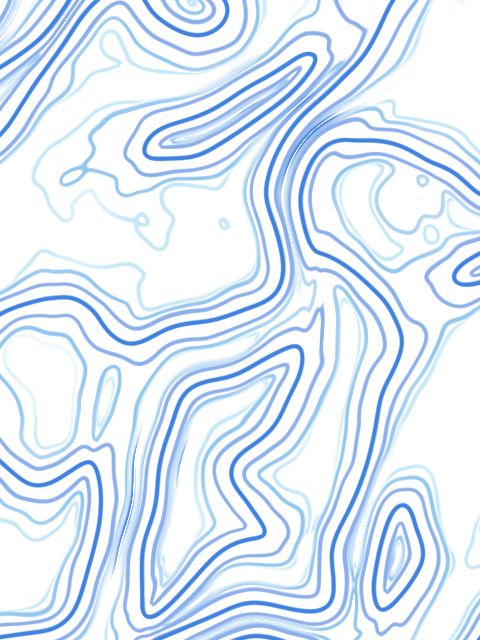
Give the GLSL for this pattern, as a Shadertoy shader.

```glsl
// Flowing blue contour bands: dark curves flanked by paler parallel lines on white.
#define ACROSS 4.8      // cells per width, across the flow
#define ALONG 2.1       // cells per width, along the flow
#define WARP 0.30       // strength of the large bends
#define SPACING 0.030   // gap between neighbouring lines
#define LINE 0.0082     // stroke thickness
#define WOBBLE 0.26     // unsteadiness of the outer lines
#define FLATTEN 0.9     // keeps spacing finite near peaks

const vec2 FLOW = vec2(0.57, 0.82);
const vec3 PAPER = vec3(1.0);
const vec3 INKS[4] = vec3[4](
    vec3(0.25, 0.51, 0.88),   // dark blue
    vec3(0.55, 0.69, 0.92),   // periwinkle
    vec3(0.58, 0.78, 0.94),   // sky
    vec3(0.78, 0.91, 0.97));  // pale

vec2 gradientAt(vec2 cell) {
    float h = fract(sin(dot(cell, vec2(127.1, 311.7))) * 43758.55);
    return vec2(cos(6.2832 * h), sin(6.2832 * h));
}

// Gradient noise with a quintic fade
float noise(vec2 p) {
    vec2 i = floor(p), f = p - i;
    vec2 w = f * f * f * (f * (f * 6.0 - 15.0) + 10.0);
    vec2 e = vec2(1.0, 0.0);
    float low = mix(dot(gradientAt(i), f),
                    dot(gradientAt(i + e), f - e), w.x);
    float high = mix(dot(gradientAt(i + e.yx), f - e.yx),
                     dot(gradientAt(i + 1.0), f - 1.0), w.x);
    return mix(low, high, w.y);
}

// Bent, diagonally stretched height field
float field(vec2 p) {
    vec2 bend = vec2(noise(p * 2.3 + 7.3), noise(p * 2.3 + 31.9));
    vec2 ripple = vec2(noise(p * 7.0 + 3.1), noise(p * 7.0 + 17.7));
    vec2 q = p + WARP * bend + 0.025 * ripple;
    float across = dot(q, vec2(FLOW.y, -FLOW.x));
    return noise(vec2(across * ACROSS, dot(q, FLOW) * ALONG) + 11.4);
}

// Approximate distance to the zero contour, with hand-drawn wobble
float contourDistance(vec2 p) {
    const vec2 h = vec2(0.004, 0.0);
    float f = field(p);
    vec2 g = vec2(field(p + h) - f, field(p + h.yx) - f) / h.x;
    float d = f / sqrt(dot(g, g) + FLATTEN * FLATTEN);
    return d * (1.0 + WOBBLE * noise(p * 13.0));
}

void mainImage(out vec4 fragColor, in vec2 fragCoord) {
    vec2 p = fragCoord / iResolution.x;
    float pixel = 1.0 / iResolution.x;

    // Slope turns level differences into true stroke distances
    const vec2 h = vec2(0.002, 0.0);
    float d = contourDistance(p);
    vec2 g = vec2(contourDistance(p + h) - d, contourDistance(p + h.yx) - d) / h.x;
    float slope = max(length(g), 0.2);
    float blur = 0.8 * pixel + 0.0004;

    // Paint from the palest outer lines to the dark core
    vec3 color = PAPER;
    for (int k = 3; k >= 0; k--) {
        float rank = float(k);
        float away = abs(abs(d) - rank * SPACING) / slope;
        float halfWidth = 0.5 * LINE * (k == 0 ? 1.08 : 0.95 + 0.3 * noise(p * 5.0 + rank));
        float ink = 1.0 - smoothstep(halfWidth - blur, halfWidth + blur, away);

        // Outer strokes fade in patches and where lines crowd together
        float patchy = smoothstep(-0.45, 0.05, noise(p * 4.0 + 9.0 * rank));
        float crowd = 1.0 - smoothstep(2.5, 5.0, slope);
        if (k == 3) ink *= mix(0.3, 1.0, patchy) * crowd;
        if (k == 2) ink *= mix(0.7, 1.0, patchy) * mix(0.5, 1.0, crowd);
        color = mix(color, INKS[k], ink);
    }
    fragColor = vec4(color, 1.0);
}
```
